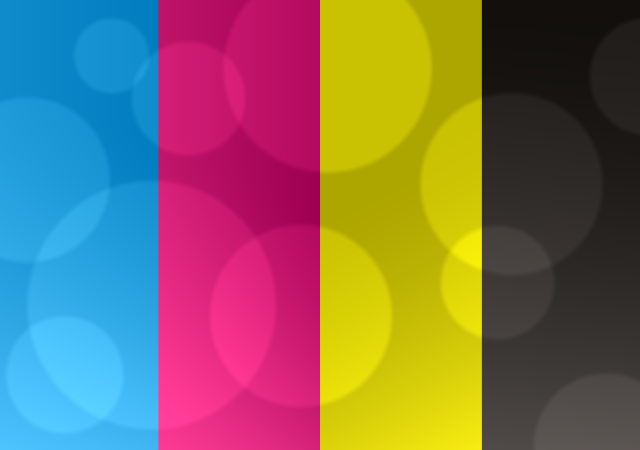
Reproduce this background procedurally as a WebGL 2 fragment shader.

```glsl
#version 300 es
precision highp float;
// Four vertical ink stripes (cyan, magenta, yellow, black) under pale round bubbles.
// Each stripe is a slanted dark-to-bright ramp; overlapping discs add a stripe-tinted
// light on top. Lengths are in canvas heights, with the origin at the lower left.

#define STRIPE_START 0.352  // right edge of the first stripe
#define STRIPE_WIDTH 0.3593
#define CENTER_X 0.7111
#define RAMP_POWER 1.6
#define BUBBLE_SOFTNESS 0.008
#define STRIPES 4
#define BUBBLES 11

uniform vec2 u_resolution;
out vec4 fragColor;

const vec3 DARK[STRIPES] = vec3[](
  vec3(0.00, 0.49, 0.75), vec3(0.62, 0.00, 0.32),
  vec3(0.68, 0.65, 0.00), vec3(0.07, 0.06, 0.05));
const vec3 BRIGHT[STRIPES] = vec3[](
  vec3(0.31, 0.77, 1.00), vec3(0.99, 0.23, 0.58),
  vec3(0.98, 0.94, 0.07), vec3(0.31, 0.29, 0.28));
const vec3 BUBBLE_TINT[STRIPES] = vec3[](
  vec3(0.06, 0.06, 0.05), vec3(0.08, 0.04, 0.05),
  vec3(0.11, 0.11, 0.01), vec3(0.058, 0.053, 0.053));

// Ramp of each stripe: dark point in xy, bright point in zw
const vec4 RAMP[STRIPES] = vec4[](
  vec4(0.333, 0.722, 0.111, -0.037), vec4(0.694, 0.537, 0.361, 0.0),
  vec4(0.796, 0.574, 1.093, 0.0), vec4(1.278, 0.981, 1.185, 0.0));
// Extra light toward the left side of each stripe
const vec4 LEFT_LIFT = vec4(0.20, 0.35, 0.0, 0.0);

// Bubbles: center in xy, radius in z
const vec3 BUBBLE[BUBBLES] = vec3[](
  vec3(0.248, 0.876, 0.083), vec3(0.419, 0.781, 0.126),
  vec3(0.728, 0.848, 0.231), vec3(0.061, 0.600, 0.183),
  vec3(0.337, 0.322, 0.276), vec3(0.669, 0.298, 0.202),
  vec3(0.144, 0.167, 0.130), vec3(1.137, 0.591, 0.202),
  vec3(1.106, 0.372, 0.126), vec3(1.441, 0.830, 0.130),
  vec3(1.348, 0.009, 0.161));

// Number of bubbles covering p, with soft rims
float bubbleCoverage(vec2 p) {
  float coverage = 0.0;
  for (int i = 0; i < BUBBLES; i++) {
    float dist = length(p - BUBBLE[i].xy) - BUBBLE[i].z;
    coverage += 1.0 - smoothstep(-BUBBLE_SOFTNESS, BUBBLE_SOFTNESS, dist);
  }
  return coverage;
}

vec3 stripeColor(int i, vec2 p, float coverage) {
  vec2 axis = RAMP[i].zw - RAMP[i].xy;
  float along = dot(p - RAMP[i].xy, axis) / dot(axis, axis);
  float light = pow(clamp(along, 0.0, 1.0), RAMP_POWER);
  float rightEdge = STRIPE_START + STRIPE_WIDTH * float(i);
  float leftward = clamp((rightEdge - p.x) / STRIPE_WIDTH, 0.0, 1.0);
  light += LEFT_LIFT[i] * leftward * (1.0 - light);
  return mix(DARK[i], BRIGHT[i], light) + BUBBLE_TINT[i] * coverage;
}

void main() {
  vec2 p = gl_FragCoord.xy / u_resolution.y;
  p.x += CENTER_X - 0.5 * u_resolution.x / u_resolution.y;
  float halfPixel = 0.5 / u_resolution.y;
  float coverage = bubbleCoverage(p);

  // Lay the stripes from left to right, with smooth seams
  vec3 color = stripeColor(0, p, coverage);
  for (int i = 1; i < STRIPES; i++) {
    float seam = STRIPE_START + STRIPE_WIDTH * float(i - 1);
    float inside = smoothstep(seam - halfPixel, seam + halfPixel, p.x);
    color = mix(color, stripeColor(i, p, coverage), inside);
  }
  fragColor = vec4(clamp(color, 0.0, 1.0), 1.0);
}
```
